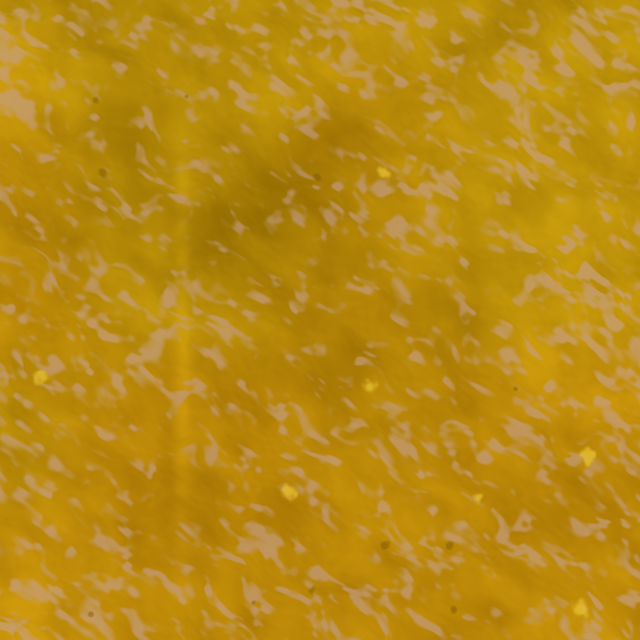
Write a WebGL 1 fragment shader that draws this texture.

```glsl
precision highp float;
uniform vec2 u_resolution;

const vec3 OCHRE = vec3(0.70, 0.52, 0.025);
const vec3 TONE_STEP = vec3(0.064, 0.058, 0.012);
const vec3 GREEN_SHIFT = vec3(-0.025, 0.012, 0.0);
const vec3 PALE_FLECK = vec3(0.755, 0.595, 0.42);
const vec3 GLINT = vec3(0.90, 0.74, 0.20);
const vec3 SPECK = vec3(0.47, 0.33, 0.02);
const vec2 FLECK_DIR = vec2(0.80, -0.60);
const vec2 FLECK_FREQ = vec2(36.0, 66.0);
const float FLECK_LOW = 0.52;
const float FLECK_HIGH = 0.83;
const float FLECK_OPACITY = 0.85;
const vec2 BAND_START = vec2(0.33, 0.63);
const vec2 BAND_END = vec2(0.86, 1.02);
const float BAND_WIDTH = 0.055;
const float STRIPE_X = 0.285;
const float STRIPE_WIDTH = 0.012;

float hash(vec2 p) {
  vec3 q = fract(vec3(p.xyx) * 0.1031);
  q += dot(q, q.yzx + 33.33);
  return fract((q.x + q.y) * q.z);
}

float noise(vec2 p) {
  vec2 i = floor(p);
  vec2 f = fract(p);
  f = f * f * f * (f * (f * 6.0 - 15.0) + 10.0);
  return mix(mix(hash(i), hash(i + vec2(1.0, 0.0)), f.x),
             mix(hash(i + vec2(0.0, 1.0)), hash(i + vec2(1.0, 1.0)), f.x), f.y);
}

float fbm(vec2 p) {
  float sum = 0.0;
  float weight = 0.5;
  for (int i = 0; i < 4; i++) {
    sum += weight * noise(p);
    p = mat2(0.8, 0.6, -0.6, 0.8) * p * 2.03 + 17.3;
    weight *= 0.5;
  }
  return sum / 0.9375;
}

float segmentDistance(vec2 p, vec2 a, vec2 b) {
  vec2 d = b - a;
  return length(p - a - d * clamp(dot(p - a, d) / dot(d, d), 0.0, 1.0));
}

float bell(float x) {
  return exp(-x * x);
}

// Sparse soft dots, at most one per grid cell
float dots(vec2 p, float cells, float chance, float radius, float seed) {
  vec2 q = p * cells;
  vec2 id = floor(q) + seed;
  vec2 centre = 0.25 + 0.5 * vec2(hash(id + 3.7), hash(id + 9.1));
  float size = radius * cells * mix(0.6, 1.2, hash(id + 5.3));
  float ragged = 0.7 * (noise(p * 110.0 + seed) - 0.5);
  float d = length(fract(q) - centre) / size + ragged;
  return step(hash(id), chance) * (1.0 - smoothstep(0.35, 1.15, d));
}

void main() {
  vec2 p = gl_FragCoord.xy / min(u_resolution.x, u_resolution.y);

  // Coordinates along and across the slanted fibres
  vec2 warp = vec2(noise(p * 19.0), noise(p * 19.0 + 41.0)) - 0.5;
  vec2 w = p + 0.022 * warp;
  vec2 fibre = vec2(dot(w, FLECK_DIR), dot(w, vec2(-FLECK_DIR.y, FLECK_DIR.x)));

  // Broad stains: bright sides, dark diagonal band, dim centre
  float cloud = fbm(p * 4.5 + 8.0) - 0.5;
  float band = bell(segmentDistance(p + 0.05 * warp, BAND_START, BAND_END) / BAND_WIDTH);
  float centre = bell(length((p - vec2(0.47, 0.48)) / vec2(0.20, 0.26)));
  float stain = 2.2 * cloud + 2.4 * (p.x - 0.5) * (p.x - 0.5) - 0.85 * band - 0.4 * centre;

  // Worn vertical crease and faint vertical drag marks
  float reach = smoothstep(0.0, 0.3, p.y) * (1.0 - smoothstep(0.74, 0.90, p.y));
  float stripe = bell((p.x - STRIPE_X + 0.008 * warp.x) / STRIPE_WIDTH) * reach;
  stripe *= 0.4 + 0.9 * noise(vec2(5.0, p.y * 42.0));
  float drag = noise(vec2(p.x * 34.0, p.y * 2.5)) - 0.5;

  // Slanted mottling and fine grain
  float mottle = noise(fibre * vec2(17.0, 30.0) + 23.0) - 0.5;
  float grain = noise(fibre * vec2(75.0, 140.0) + 61.0) - 0.5;
  float tone = 0.08 + stain + 1.1 * mottle + 0.35 * grain + 0.4 * drag + 0.9 * stripe;

  // Pale flecks, thinner where the stain is dark
  float field = 0.62 * noise(fibre * FLECK_FREQ) + 0.38 * noise(fibre * FLECK_FREQ * 1.9 + 31.0);
  field += 0.07 * clamp(stain, -1.0, 0.8) + 0.05 * stripe + 0.10 * (noise(p * 13.0 + 70.0) - 0.5);
  float fleck = FLECK_OPACITY * smoothstep(FLECK_LOW, FLECK_HIGH, field);

  float green = smoothstep(0.2, 0.95, p.y + 0.7 * (noise(p * 3.5 + 90.0) - 0.5));
  vec3 color = OCHRE + TONE_STEP * clamp(tone, -1.6, 1.5);
  color += GREEN_SHIFT * (green - 0.5);
  color = mix(color, PALE_FLECK + 0.4 * TONE_STEP * clamp(stain, -1.0, 1.0), fleck);

  // Rare bright glints and dark specks
  color = mix(color, GLINT, 0.8 * dots(p, 6.0, 0.14, 0.014, 12.0));
  color = mix(color, SPECK, 0.45 * dots(p, 9.0, 0.10, 0.007, 57.0));

  gl_FragColor = vec4(clamp(color, 0.0, 1.0), 1.0);
}
```
